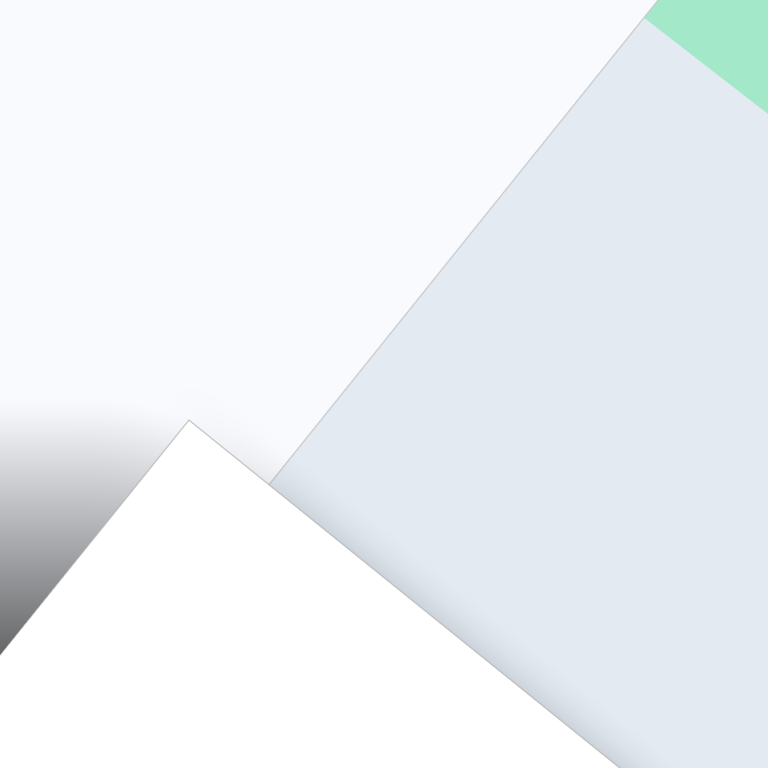
Reproduce this background procedurally as a WebGL 1 fragment shader.

```glsl
precision mediump float;
// Overlapping tilted paper sheets: a pale backdrop, a blue-grey panel with a
// green corner, and a white card casting soft shadows. Each sheet is cut by
// signed distances to straight edges; shadows are smooth falloff curves.

#define CARD_APEX vec2(0.246, 0.453)
#define PANEL_FOOT vec2(0.350, 0.3685)
#define PANEL_TOP vec2(0.857, 1.0)
#define SHADOW_TOP 0.485
#define SHADOW_SLOPE 1.85
#define EDGE_SHADE 0.10
#define EDGE_REACH 0.06
#define LINE_WIDTH 0.0018

uniform vec2 u_resolution;

const vec3 BACKDROP = vec3(0.973, 0.980, 0.996);
const vec3 PANEL_BLUE = vec3(0.890, 0.918, 0.950);
const vec3 MINT = vec3(0.640, 0.910, 0.790);
const vec3 LINE_GREY = vec3(0.78);
const vec3 CARD_LINE_GREY = vec3(0.68);
const vec3 CARD_WHITE = vec3(1.0);

// Signed distance to the line from a to b, positive on its right.
float rightOf(vec2 p, vec2 a, vec2 b) {
  vec2 along = normalize(b - a);
  return dot(p - a, vec2(along.y, -along.x));
}

float fill(float d, float pixel) {
  return smoothstep(-0.6 * pixel, 0.6 * pixel, d);
}

// Coverage of a thin line centred on distance zero.
float hairline(float d, float pixel) {
  return clamp((0.5 * LINE_WIDTH - abs(d)) / pixel + 0.5, 0.0, 1.0);
}

// Broad shadow on the left, with a level top that bends down to the right.
float broadShadow(vec2 p) {
  float bend = max(p.x - 0.1, 0.0);
  float depth = max(SHADOW_TOP - 1.2 * bend * bend - p.y, 0.0);
  float fade = 1.0 - smoothstep(0.22, 0.30, p.x);
  return SHADOW_SLOPE * depth * depth / (depth + 0.02) * fade;
}

// Narrow shadow along the right edge of the card.
float edgeShadow(vec2 p, float outside) {
  float near = clamp(1.0 - outside / EDGE_REACH, 0.0, 1.0);
  return EDGE_SHADE * near * near * smoothstep(0.21, 0.42, p.x);
}

void main() {
  vec2 p = gl_FragCoord.xy / u_resolution;
  float pixel = 1.0 / min(u_resolution.x, u_resolution.y);

  float panel = rightOf(p, PANEL_FOOT, PANEL_TOP);
  float corner = rightOf(p, vec2(1.0, 0.8516), vec2(0.841, 0.975));
  float cardLeft = rightOf(p, vec2(0.0, 0.147), CARD_APEX);
  float cardRight = rightOf(p, CARD_APEX, vec2(0.807, 0.0));
  float card = min(cardLeft, cardRight);

  // Panel with its corner and outline
  vec3 sheet = mix(PANEL_BLUE, MINT, fill(corner, pixel));
  vec3 color = mix(BACKDROP, sheet, fill(panel, pixel));
  color = mix(color, LINE_GREY, 0.85 * hairline(panel, pixel));

  // Shadows, then the card above them
  color *= 1.0 - broadShadow(p);
  color *= 1.0 - edgeShadow(p, max(-cardRight, 0.0));
  color = mix(color, CARD_WHITE, fill(card, pixel));
  color = mix(color, min(color, CARD_LINE_GREY), 0.65 * hairline(card, pixel));

  gl_FragColor = vec4(color, 1.0);
}
```
